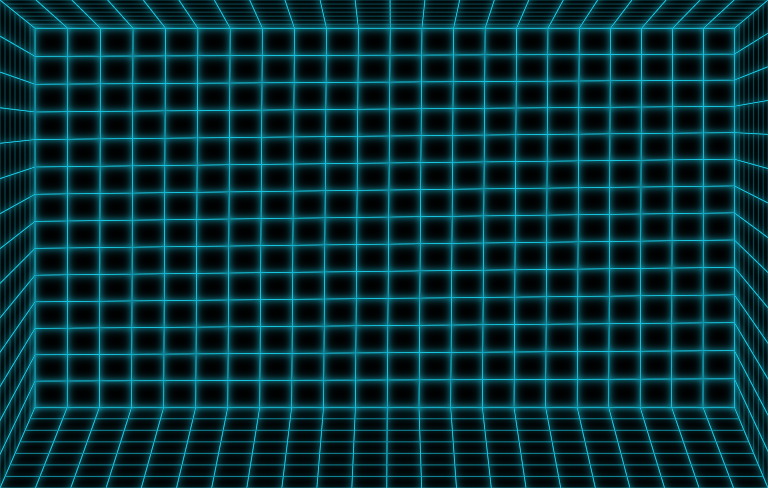
A Shadertoy shader for this background:

```glsl
// A dark room seen head on, its walls, floor and ceiling drawn as a glowing cyan grid.
// Each point is placed in a frame that widens from the back wall to the canvas rim;
// distances to the grid lines in that frame then give a sharp core and a soft halo.

const vec2 WALL_LO = vec2(0.0456, 0.1655);    // back wall corners, in canvas fractions
const vec2 WALL_HI = vec2(0.9562, 0.9420);
const vec2 CELLS = vec2(22.0, 14.0);          // grid cells across the wall
const float DEPTH_CELLS = 7.0;                // cells from the wall to the rim
const vec2 BOW_X = vec2(0.0036, 0.0079);      // sideways bow at the bottom and top
const vec2 BOW_Y = vec2(-0.0095, 0.0130);     // upward bow at the left and right
const vec3 NEON = vec3(0.107, 0.88, 1.0);
const float CORE_LEVEL = 0.88;
const float CORE_HALF = 0.0014;               // lengths below are in canvas heights
const float THIN_HALF = 0.0009;
const float HALO_LEVEL = 0.34;
const float HALO_REACH = 0.0090;
const float HALO_FALLOFF = 1.4;
const float SIDE_HALO = 0.7;                  // halo share on the side surfaces

// Smooth-edged line from its distance
float core(float dist, float halfWidth, float pixel) {
    return 1.0 - smoothstep(halfWidth - 0.75 * pixel, halfWidth + 0.75 * pixel, dist);
}

float halo(float dist) {
    return HALO_LEVEL * exp(-pow(dist / HALO_REACH, HALO_FALLOFF));
}

float screenBlend(float a, float b) {
    return a + b - a * b;
}

// Distance to the nearest whole number
vec2 toLine(vec2 v) {
    return abs(v - round(v));
}

void mainImage(out vec4 fragColor, in vec2 fragCoord) {
    vec2 uv = fragCoord / iResolution.xy;
    vec2 canvas = vec2(iResolution.x / iResolution.y, 1.0);
    float pixel = 1.0 / iResolution.y;

    // Depth is 0 on the back wall and 1 at the rim
    vec2 margin = mix(WALL_LO, 1.0 - WALL_HI, step(0.5, uv));
    vec2 outside = max(WALL_LO - uv, uv - WALL_HI) / margin;
    float depth = max(max(outside.x, outside.y), 0.0);
    bool onSide = depth > 0.0;
    bool onFloor = outside.y > outside.x;     // floor or ceiling
    margin *= canvas;

    // Position within the frame at this depth
    vec2 lo = WALL_LO * (1.0 - depth);
    vec2 hi = mix(WALL_HI, vec2(1.0), depth);
    vec2 size = hi - lo;
    vec2 w = clamp((uv - lo) / size, 0.0, 1.0);

    // Undo the bow of the grid, then measure to its lines
    vec2 bow = vec2(mix(BOW_X.x, BOW_X.y, w.y), mix(BOW_Y.x, BOW_Y.y, w.x));
    vec2 grid = (w - bow * 4.0 * w * (1.0 - w)) * CELLS;
    vec2 dist = toLine(grid) * size * canvas / CELLS;

    float haloShare = 1.0;
    float thin = 0.0;
    if (onSide) {
        // Lines running toward the viewer, corrected for their slant
        vec2 drift = mix(-WALL_LO, 1.0 - WALL_HI, w) * canvas;
        float extent = onFloor ? margin.y : margin.x;
        float slope = (onFloor ? drift.x : drift.y) / extent;
        float along = (onFloor ? dist.x : dist.y) * inversesqrt(1.0 + slope * slope);
        dist = vec2(along, depth * extent);   // second entry: seam with the wall

        // Fainter rings at even steps of depth
        float spacing = extent / DEPTH_CELLS;
        float ringDist = toLine(vec2(depth * DEPTH_CELLS)).x * spacing;
        float ringLevel = mix(0.35, 0.65, smoothstep(0.008, 0.024, spacing));
        thin = ringLevel * screenBlend(core(ringDist, THIN_HALF, pixel), 0.4 * halo(ringDist));
        haloShare = mix(1.0, SIDE_HALO, smoothstep(0.0, 0.3, depth));
    }

    // Light of both line families
    float glow = haloShare * screenBlend(halo(dist.x), halo(dist.y));
    float lines = max(core(dist.x, CORE_HALF, pixel), core(dist.y, CORE_HALF, pixel));
    float light = max(screenBlend(glow, thin), CORE_LEVEL * lines);
    fragColor = vec4(NEON * light, 1.0);
}
```
